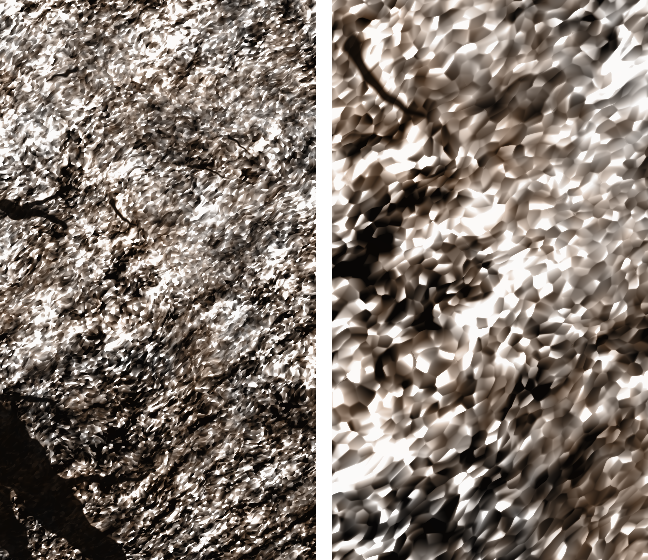
Left: the whole. Right: its middle third, enlarged.
Give the GLSL for this texture, as a Shadertoy shader.

```glsl
// Sunlit glittering mica rock with slanted grain, dark cracks and a black root

float hash(vec2 p) {
    vec3 q = fract(vec3(p.xyx) * 0.1031);
    q += dot(q, q.yzx + 33.33);
    return fract((q.x + q.y) * q.z);
}

float noise(vec2 p) {
    vec2 i = floor(p), f = fract(p);
    f = f * f * (3.0 - 2.0 * f);
    return mix(mix(hash(i), hash(i + vec2(1, 0)), f.x),
               mix(hash(i + vec2(0, 1)), hash(i + vec2(1, 1)), f.x), f.y) - 0.5;
}

vec2 noise2(vec2 p) {
    return vec2(noise(p), noise(p + 57.3));
}

// Soft-edged cells, each a tilted facet with its own brightness
float flakes(vec2 p) {
    vec2 cell = floor(p);
    float sum = 0.0, total = 0.0;
    for (int j = -1; j <= 1; j++)
    for (int i = -1; i <= 1; i++) {
        vec2 id = cell + vec2(i, j);
        vec2 jitter = vec2(hash(id + 11.7), hash(id + 41.3));
        vec2 d = id + jitter - p;
        float angle = 6.2832 * hash(id + 73.1);
        float facet = hash(id) - 0.5 + 0.6 * dot(d, vec2(cos(angle), sin(angle)));
        float weight = exp(-14.0 * dot(d, d)) + 1e-6;
        sum += facet * weight;
        total += weight;
    }
    return sum / total;
}

// Broad patches of light and shade: centre, radius, strength
float patches(vec2 p) {
    const vec4 spots[10] = vec4[](
        vec4(0.31, 0.95, 0.060, 1.5), vec4(0.23, 0.87, 0.050, 1.0),
        vec4(0.11, 0.90, 0.050, 0.9), vec4(0.01, 0.73, 0.060, 0.9),
        vec4(0.37, 0.62, 0.050, 1.3), vec4(0.17, 0.55, 0.070, 1.3),
        vec4(0.06, 0.44, 0.045, 1.2), vec4(0.24, 0.43, 0.060, 1.1),
        vec4(0.165, 0.86, 0.035, -1.5), vec4(0.14, 0.65, 0.050, -0.9));
    float light = 0.0;
    for (int i = 0; i < 10; i++) {
        vec2 d = (p - spots[i].xy) / spots[i].z;
        d = vec2(0.85 * d.x + 0.53 * d.y, 1.35 * (0.85 * d.y - 0.53 * d.x));
        light += spots[i].w * exp(-dot(d, d));
    }
    return light;
}

// Tapered dark strokes: start and end points, with half widths
float cracks(vec2 p) {
    const vec4 lines[10] = vec4[](
        vec4(-0.02, 0.23, 0.22, -0.03), vec4(-0.02, 0.12, 0.06, -0.03),
        vec4(0.10, 0.137, 0.26, 0.147), vec4(0.00, 0.287, 0.10, 0.277),
        vec4(-0.01, 0.637, 0.12, 0.603), vec4(0.05, 0.630, 0.137, 0.667),
        vec4(0.20, 0.637, 0.243, 0.597), vec4(0.133, 0.885, 0.085, 0.848),
        vec4(0.405, 0.76, 0.445, 0.72), vec4(0.34, 0.705, 0.41, 0.683));
    const float widths[10] = float[](0.052, 0.035, 0.008, 0.008, 0.013,
                                     0.007, 0.005, 0.004, 0.003, 0.003);
    float ink = 0.0;
    for (int i = 0; i < 10; i++) {
        vec2 d = p - lines[i].xy, run = lines[i].zw - lines[i].xy;
        float along = clamp(dot(d, run) / dot(run, run), 0.0, 1.0);
        float gap = length(d - run * along) - widths[i] * (1.0 - 0.6 * along);
        ink = max(ink, 1.0 - smoothstep(-0.002, 0.002, gap));
    }
    return ink;
}

void mainImage(out vec4 fragColor, in vec2 fragCoord) {
    vec2 p = fragCoord / iResolution.y;

    // Grain coordinates: x runs along the slant, gently bent
    vec2 grain = mat2(0.8, -0.6, 0.6, 0.8) * p + 4.0;
    grain += 0.03 * noise2(p * 7.0) + 0.008 * noise2(p * 45.0);
    float lower = smoothstep(0.5, 0.1, p.y);
    float right = smoothstep(0.1, 0.4, p.x);

    // Light over the whole face
    float light = 0.02 + 0.8 * patches(p + 0.05 * noise2(p * 16.0));
    light -= 0.75 * lower + 0.55 * lower * (1.0 - right);
    light += 1.2 * noise(grain * vec2(7.0, 15.0));

    // Facets, streaks and fine glitter
    float fine = flakes(grain * vec2(125.0, 205.0));
    float detail = 1.9 * flakes(grain * vec2(55.0, 95.0)) + 1.9 * fine;
    detail += (1.5 + 1.4 * lower * right) * noise(grain * vec2(12.0, 100.0));
    detail += 1.8 * noise(grain * vec2(20.0, 42.0));
    detail += 0.9 * smoothstep(0.25, 0.5, fine);
    float calm = smoothstep(-0.1, 0.3, noise(grain * vec2(10.0, 17.0) + 30.0));
    float z = max(light + detail * (1.12 - 0.45 * calm), -2.0);
    float value = clamp(0.42 + 0.3 * z + 0.05 * z * z, 0.025, 0.98);

    // Cracks and root
    vec2 bent = p + 0.018 * noise2(p * 24.0) + 0.007 * noise2(p * 90.0);
    value = mix(value, 0.03 + 0.05 * value, cracks(bent));

    // Warm tint in the midtones, cooler on some faces
    float warmth = min(1.0, 6.0 * value * (1.0 - value));
    warmth *= 1.0 + 0.9 * noise(p * 14.0) + 0.8 * noise(grain * 110.0);
    fragColor = vec4(value + vec3(0.05, 0.0, -0.04) * warmth, 1.0);
}
```
